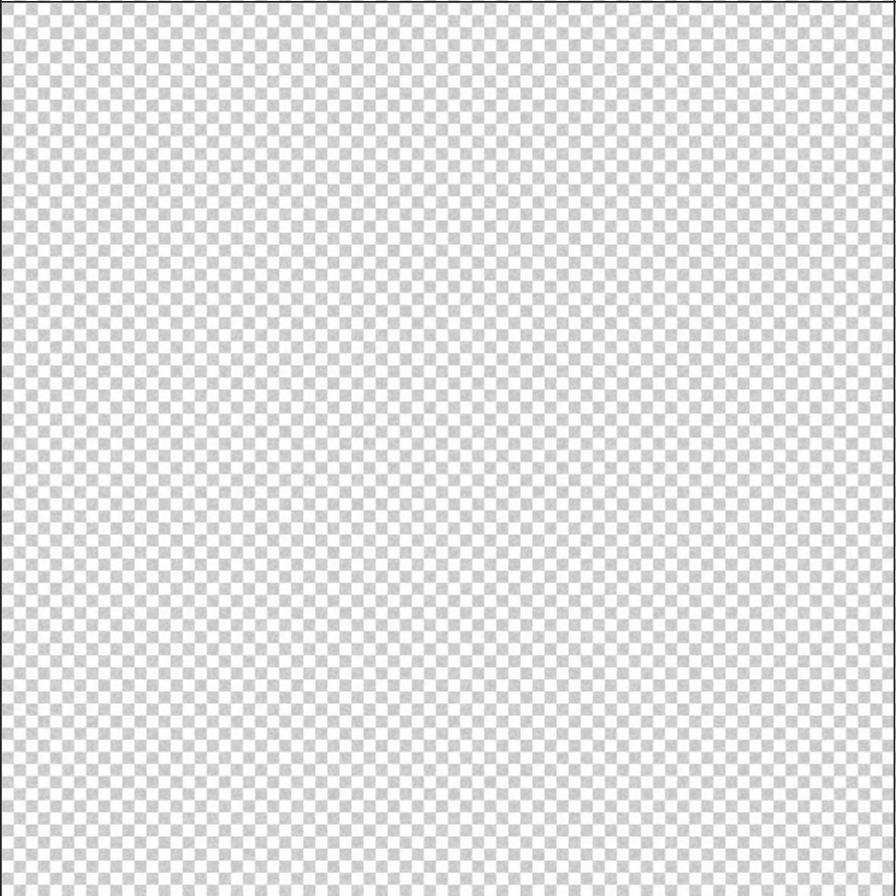
Write a WebGL 2 fragment shader that draws this pattern.

```glsl
#version 300 es
precision highp float;

#define CELL_SIZE vec2(0.01346, 0.01348)
#define GRID_ORIGIN vec2(0.0020, 0.0034)
#define EDGE_BLUR 0.0021
#define GRAIN_SCALE 390.0
#define GRAY_GRAIN 0.075
#define WHITE_GRAIN 0.018
#define GRAY_COLOR vec3(0.802)
#define WHITE_COLOR vec3(0.993)
#define FRAME_COLOR vec3(0.13, 0.11, 0.12)
#define FRAME_WIDTH 0.0019

uniform vec2 u_resolution;
out vec4 fragColor;

float hash(vec2 p) {
    vec3 q = fract(p.xyx * vec3(0.1031, 0.1030, 0.0973));
    q += dot(q, q.yzx + 33.33);
    return fract((q.x + q.y) * q.z);
}

float valueNoise(vec2 p) {
    vec2 cell = floor(p);
    vec2 t = fract(p);
    t = t * t * (3.0 - 2.0 * t);
    float low = mix(hash(cell), hash(cell + vec2(1.0, 0.0)), t.x);
    float high = mix(hash(cell + vec2(0.0, 1.0)), hash(cell + 1.0), t.x);
    return mix(low, high, t.y);
}

// Signed square wave: +1 in even cells, -1 in odd ones, with soft edges
vec2 softSquareWave(vec2 c, vec2 halfEdge) {
    vec2 edgeDistance = abs(mod(c - 0.5, 2.0) - 1.0) - 0.5;
    return clamp(edgeDistance / halfEdge, -1.0, 1.0);
}

// Share of a pixel at x covered by the interval from lo to hi
float bandCoverage(float x, float lo, float hi, float pixel) {
    float overlap = min(hi, x + 0.5 * pixel) - max(lo, x - 0.5 * pixel);
    return clamp(overlap / pixel, 0.0, 1.0);
}

void main() {
    vec2 uv = gl_FragCoord.xy / u_resolution;
    vec2 pixel = 1.0 / u_resolution;
    vec2 fromTopLeft = vec2(uv.x, 1.0 - uv.y);

    // Checkerboard, counted from the top left corner
    vec2 gridPos = (fromTopLeft - GRID_ORIGIN) / CELL_SIZE;
    vec2 halfEdge = 0.5 * max(pixel, vec2(EDGE_BLUR)) / CELL_SIZE;
    vec2 wave = softSquareWave(gridPos, halfEdge);
    float gray = 0.5 + 0.5 * wave.x * wave.y;

    // Fine slanted mottling, stronger on the gray squares
    vec2 grainPos = mat2(0.9, 0.4, -0.4, 0.9) * uv * GRAIN_SCALE;
    float grain = valueNoise(grainPos) - 0.5;
    vec3 color = mix(WHITE_COLOR, GRAY_COLOR, gray);
    color += grain * mix(WHITE_GRAIN, GRAY_GRAIN, gray);

    // Thin dark frame on the left, right and top
    float left = bandCoverage(uv.x, 0.0, FRAME_WIDTH, pixel.x);
    float right = bandCoverage(uv.x, 0.9992 - FRAME_WIDTH, 0.9992, pixel.x);
    float top = bandCoverage(fromTopLeft.y, 0.0011, 0.0011 + FRAME_WIDTH, pixel.y);
    color = mix(color, FRAME_COLOR, max(top, max(left, right)));

    fragColor = vec4(clamp(color, 0.0, 1.0), 1.0);
}
```
